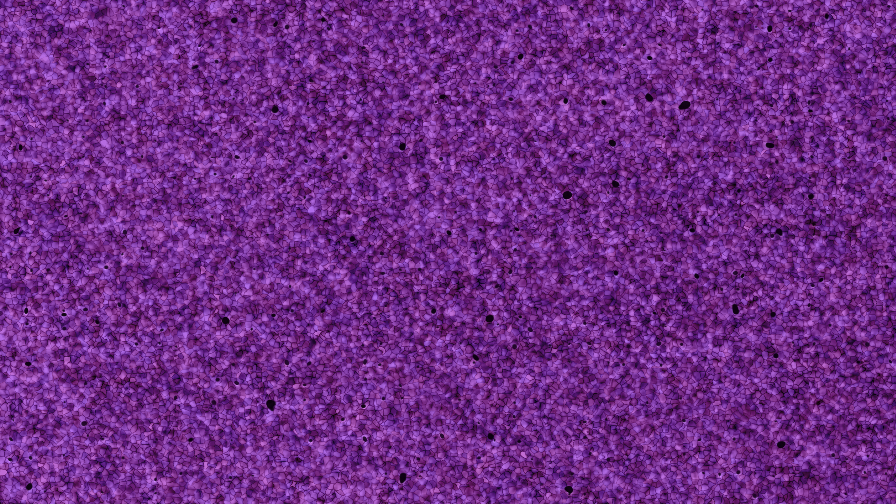
A WebGL 1 fragment shader for this texture:

```glsl
precision highp float;
uniform vec2 u_resolution;

float hash(vec2 p) {
  return fract(sin(dot(p, vec2(127.1, 311.7))) * 43758.5453);
}

vec2 hash2(vec2 p) {
  return vec2(hash(p), hash(p + 57.3));
}

float noise(vec2 p) {
  vec2 i = floor(p), f = fract(p);
  f = f * f * (3.0 - 2.0 * f);
  return mix(mix(hash(i), hash(i + vec2(1.0, 0.0)), f.x),
             mix(hash(i + vec2(0.0, 1.0)), hash(i + 1.0), f.x), f.y);
}

// Packed grains: x = gap to the nearest border, yz = random values of the grain
vec3 grains(vec2 p) {
  vec2 cell = floor(p), id = cell;
  float nearest = 8.0, second = 8.0;
  for (int y = -1; y <= 1; y++) {
    for (int x = -1; x <= 1; x++) {
      vec2 c = cell + vec2(float(x), float(y));
      float d = length(c + hash2(c) - p);
      if (d < nearest) {
        second = nearest;
        nearest = d;
        id = c;
      } else {
        second = min(second, d);
      }
    }
  }
  return vec3(second - nearest, hash2(id + 19.7));
}

// Scattered irregular pits: x = hole, y = lit lower lip
vec2 pits(vec2 p, float scale, float density, float minRadius, float maxRadius, float wobble) {
  vec2 cell = floor(p * scale);
  vec2 q = (fract(p * scale) - 0.3 - 0.4 * hash2(cell + 3.1)) / scale;
  float angle = 6.283 * hash(cell + 8.4);
  vec2 axis = vec2(cos(angle), sin(angle));
  vec2 local = vec2(dot(q, axis), dot(q, vec2(-axis.y, axis.x)));
  local.y *= 1.0 + 0.7 * hash(cell + 5.9);
  float size = hash(cell + 12.6);
  float radius = mix(minRadius, maxRadius, size * size);
  float d = length(local) - radius * (1.0 + 0.9 * wobble);
  float soft = 0.8 / u_resolution.y;
  float present = step(hash(cell + 31.2), density);
  float hole = 1.0 - smoothstep(-soft, soft, d);
  float lip = (1.0 - smoothstep(0.0, 0.003, abs(d - 0.001)))
            * smoothstep(0.2, 0.9, -q.y / (length(q) + 0.0001));
  return present * vec2(hole, lip * step(0.6, hash(cell + 44.0)));
}

// Purple ramp from near black to pale violet
vec3 purple(float tone) {
  return vec3(tone, 0.24 * tone + 0.7 * max(tone - 0.36, 0.0), 1.2 * tone + 0.008);
}

void main() {
  vec2 p = gl_FragCoord.xy / u_resolution.y;
  float coarse = noise(p * 98.0 + 4.0) - 0.5;
  float fine = noise(mat2(0.8, 0.6, -0.6, 0.8) * p * 155.0) - 0.5;
  vec3 grain = grains(p * 96.0 + 0.7 * vec2(fine, coarse));

  // Grain tones with dark crevices between them
  float crevice = 1.0 - smoothstep(0.0, 0.3, grain.x);
  float tone = 0.497 + 0.28 * coarse + 0.25 * fine + 0.15 * (grain.y - 0.5);
  tone -= crevice * (0.09 + 0.16 * noise(p * 45.0 + 7.0));

  // Uneven light and faint cloudy patches
  tone += 0.025 - 0.025 * p.x + 0.015 * (p.y - 0.5);
  tone += 0.05 * (noise(p * vec2(3.0, 5.0) + 2.0) - 0.5);
  tone += 0.06 * (noise(p * vec2(14.0, 20.0) + 9.0) - 0.5);

  // Rare pale flecks
  tone += 0.14 * step(0.992, grain.z) * (1.0 - crevice);

  // Reddish and bluish grains
  vec3 color = purple(clamp(tone, 0.03, 0.72));
  float tint = grain.z - 0.5 + 0.5 * (noise(p * 60.0 + 21.0) - 0.5);
  color += tint * vec3(0.05, 0.0, -0.07);

  // Large and small pits
  vec2 large = pits(p, 12.0, 0.25, 0.004, 0.0095, coarse);
  vec2 small = pits(p + 0.37, 27.0, 0.27, 0.002, 0.005, coarse);
  color += 0.14 * max(large.y, small.y);
  color = mix(color, vec3(0.09, 0.01, 0.12), 0.9 * small.x);
  color = mix(color, vec3(0.035, 0.0, 0.05), 0.95 * large.x);
  gl_FragColor = vec4(clamp(color, 0.0, 1.0), 1.0);
}
```
